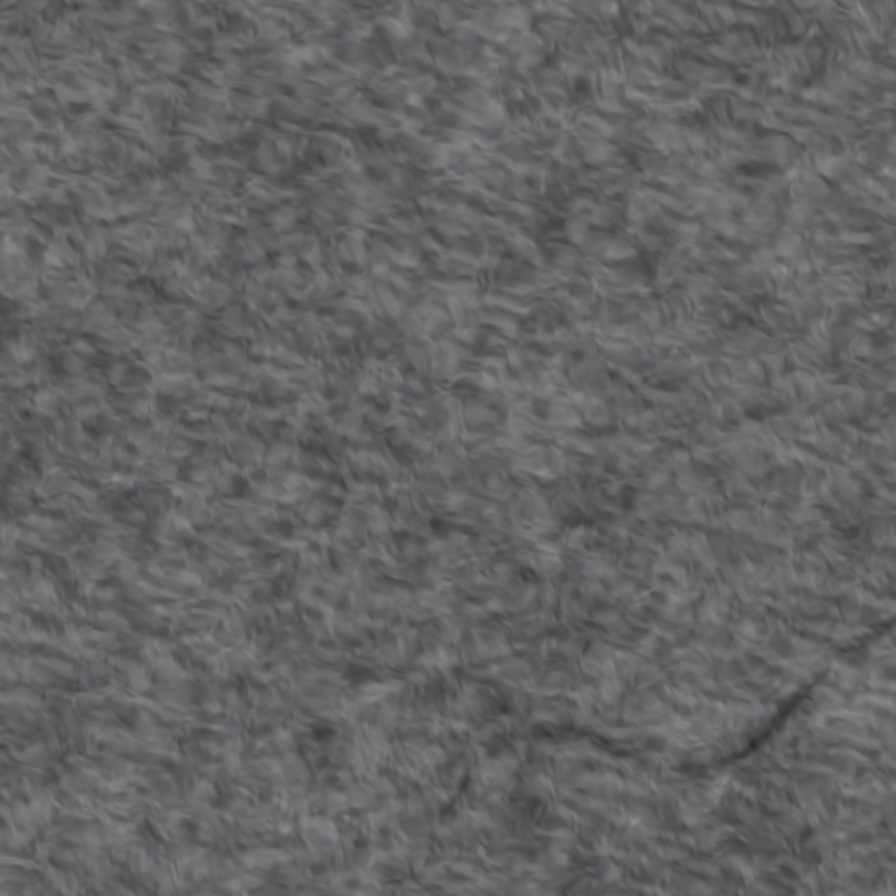
A WebGL 2 fragment shader for this texture:

```glsl
#version 300 es
precision highp float;
// Soft grey weathered stone with fine mottled grain, pale flecks, dark pits and a wandering crack.

#define BASE_GREY 0.391
#define TINT vec3(-0.005, 0.0, 0.008)
#define FINE_GRAIN 0.050
#define MID_GRAIN 0.060
#define MOTTLE 0.038
#define CLOUD 0.026
#define FLECK_LIGHT 0.085
#define PIT_DARK 0.085
#define CRACK_DARK 0.105
#define CRACK_WIDTH 0.011

uniform vec2 u_resolution;
out vec4 fragColor;

float hash(vec2 p) {
    return fract(sin(dot(p, vec2(127.1, 311.7))) * 43758.5);
}

mat2 rotation(float angle) {
    float c = cos(angle), s = sin(angle);
    return mat2(c, -s, s, c);
}

// Smooth value noise in -1..1
float noise(vec2 p) {
    vec2 cell = floor(p), f = fract(p);
    vec2 w = f * f * f * (f * (f * 6.0 - 15.0) + 10.0);
    float low = mix(hash(cell), hash(cell + vec2(1, 0)), w.x);
    float high = mix(hash(cell + vec2(0, 1)), hash(cell + vec2(1, 1)), w.x);
    return mix(low, high, w.y) * 2.0 - 1.0;
}

// Stretched grain whose direction switches from patch to patch
float grain(vec2 p, float scale) {
    vec2 stretch = scale * vec2(0.72, 1.3);
    float flat_ = noise(rotation(-0.3) * p * stretch + 17.3);
    float steep = noise(rotation(-1.15) * p * stretch + 51.7);
    float patchMask = smoothstep(-0.25, 0.25, noise(p * scale * 0.22 + 8.1) + 0.3 * (0.5 - p.y));
    return mix(flat_, steep, patchMask);
}

// Scattered soft ellipses, one candidate per cell
float spots(vec2 p, float scale, float density, vec2 radius, float spread, float seed) {
    vec2 q = p * scale, cell = floor(q);
    float cover = 0.0;
    for (int y = -1; y <= 1; y++) {
        for (int x = -1; x <= 1; x++) {
            vec2 id = cell + vec2(x, y);
            vec2 key = id + seed;
            vec2 centre = id + vec2(hash(key + 3.1), hash(key + 7.7));
            float angle = (hash(key + 11.9) - 0.6) * spread;
            vec2 d = rotation(angle) * (q - centre) / radius;
            float strength = step(hash(key), density) * mix(0.35, 1.0, hash(key + 19.3));
            cover = max(cover, strength * exp(-dot(d, d)));
        }
    }
    return cover;
}

// Rising, S-shaped crack that breaks up along its length
float crack(vec2 p) {
    float swing = 0.048 * sin((p.x - 0.5) * 15.7) * smoothstep(0.44, 0.54, p.x);
    float path = mix(0.07, 0.26, (p.x - 0.38) / 0.62) + swing;
    path += 0.009 * noise(vec2(p.x * 32.0, 4.0)) + 0.004 * noise(p * 75.0);
    float width = CRACK_WIDTH * (1.0 + 0.55 * noise(vec2(p.x * 24.0, 9.0)));
    float d = (p.y - path) / width;
    float gaps = smoothstep(-0.75, 0.25, noise(vec2(p.x * 19.0, 2.0)) + 0.4 * noise(p * 50.0));
    return exp(-d * d) * smoothstep(0.34, 0.52, p.x) * mix(0.2, 1.0, gaps);
}

void main() {
    vec2 p = gl_FragCoord.xy / min(u_resolution.x, u_resolution.y);

    // Bend the grain slightly so it never lines up with a grid
    vec2 bend = vec2(noise(p * 38.0 + 2.0), noise(p * 38.0 + 29.0));
    vec2 q = p + 0.005 * bend;

    // Layered mottling from fine grain to broad clouds
    float grey = BASE_GREY;
    grey += FINE_GRAIN * grain(q, 125.0);
    grey += MID_GRAIN * grain(q + 3.7, 66.0);
    grey += MOTTLE * noise(rotation(0.5) * q * 29.0 + 5.0);
    grey += CLOUD * noise(rotation(0.9) * p * 8.0 + 13.0);

    // Pale flecks, dark pits and the crack
    grey += FLECK_LIGHT * spots(q, 34.0, 0.14, vec2(0.27, 0.13), 3.1, 5.0);
    grey -= PIT_DARK * spots(q, 9.0, 0.16, vec2(0.21, 0.11), 1.4, 41.0);
    grey -= CRACK_DARK * crack(p);

    fragColor = vec4(clamp(vec3(grey) + TINT, 0.0, 1.0), 1.0);
}
```
